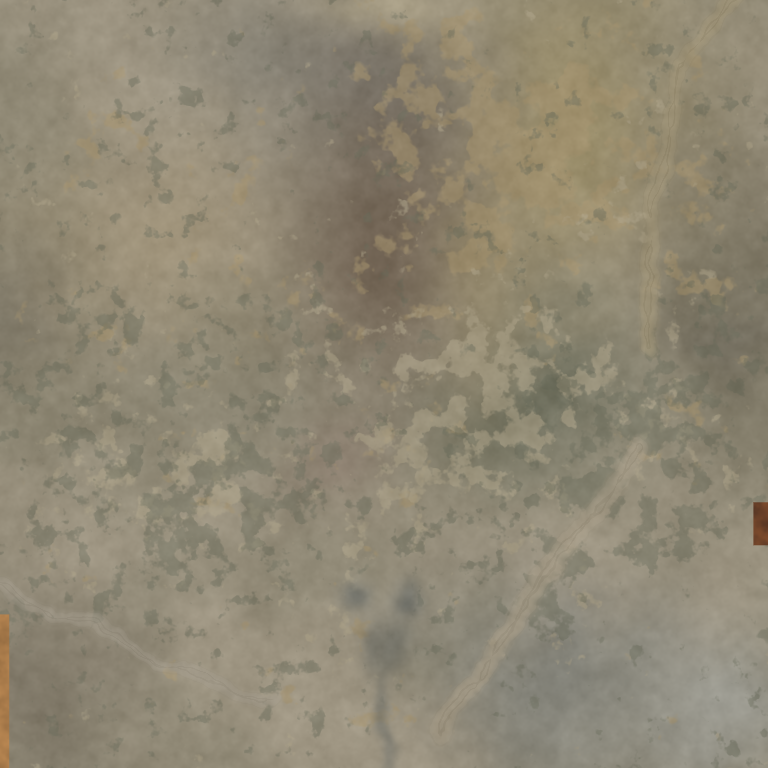
This texture is drawn by a Shadertoy shader. Its source:

```glsl
// Weathered plaster wall with soft stains, flaking paint and pale repaired cracks.

float hash(vec2 p) {
    vec3 q = fract(vec3(p.xyx) * 0.1031);
    q += dot(q, q.yzx + 33.33);
    return fract((q.x + q.y) * q.z);
}

float noise(vec2 p) {
    vec2 i = floor(p), f = fract(p);
    f = f * f * (3.0 - 2.0 * f);
    return mix(mix(hash(i), hash(i + vec2(1, 0)), f.x),
               mix(hash(i + vec2(0, 1)), hash(i + vec2(1, 1)), f.x), f.y);
}

float fbm(vec2 p, int octaves) {
    float sum = 0.0, amp = 0.5, total = 0.0;
    for (int i = 0; i < octaves; i++) {
        sum += amp * noise(p);
        total += amp;
        amp *= 0.55;
        p = mat2(1.6, 1.2, -1.2, 1.6) * p + 17.3;
    }
    return sum / total;
}

// Soft elliptical weight, 1 at the centre
float blob(vec2 p, vec2 centre, vec2 radius) {
    vec2 d = (p - centre) / radius;
    return exp(-dot(d, d));
}

vec3 stain(vec3 base, vec2 p, vec2 centre, vec2 radius, vec3 tint, float amount) {
    return mix(base, tint, amount * blob(p, centre, radius));
}

// Ragged flakes; coverage lowers the threshold
float flakes(vec2 p, float scale, float coverage) {
    float n = fbm(p * scale, 4) * 0.75 + fbm(p * scale * 0.22 + 41.0, 3) * 0.25;
    return smoothstep(0.0, 0.09, n - 0.70 + 0.24 * coverage);
}

float segmentDistance(vec2 p, vec2 a, vec2 b) {
    vec2 ab = b - a;
    return length(p - a - ab * clamp(dot(p - a, ab) / dot(ab, ab), 0.0, 1.0));
}

float pathDistance(vec2 p, vec2 path[5]) {
    float d = 1.0;
    for (int i = 0; i < 4; i++) d = min(d, segmentDistance(p, path[i], path[i + 1]));
    return d;
}

// Pale filler band with fine darker lines running along it
vec3 crack(vec3 base, vec2 p, vec2 path[5], float width, vec3 filler, float amount) {
    float d = pathDistance(p, path) + (fbm(p * 45.0, 3) - 0.5) * width * 0.8;
    float band = 1.0 - smoothstep(width * 0.35, width * 1.25, d);
    float lines = smoothstep(0.55, 0.95, sin(d / width * 9.0)) * band;
    return mix(base, filler, band * amount) - 0.035 * lines * amount;
}

float box(vec2 p, vec2 centre, vec2 halfSize) {
    vec2 d = abs(p - centre) - halfSize;
    return 1.0 - smoothstep(-0.001, 0.001, max(d.x, d.y));
}

void mainImage(out vec4 fragColor, in vec2 fragCoord) {
    vec2 uv = fragCoord / iResolution.xy;
    vec2 warp = vec2(fbm(uv * 6.0, 4), fbm(uv * 6.0 + 53.0, 4)) - 0.5;
    vec2 p = uv + warp * 0.13;
    vec2 jagged = uv + (vec2(fbm(uv * 14.0 + 7.0, 3), fbm(uv * 14.0 + 29.0, 3)) - 0.5) * 0.035;

    vec3 paleCream = vec3(0.67, 0.63, 0.53);
    vec3 ochre = vec3(0.64, 0.57, 0.43);
    vec3 greenGrey = vec3(0.41, 0.42, 0.355);
    vec3 darkGrey = vec3(0.44, 0.42, 0.37);
    vec3 blueGrey = vec3(0.50, 0.505, 0.48);

    // Broad plaster tones
    vec3 col = mix(vec3(0.545, 0.52, 0.445), vec3(0.625, 0.59, 0.515), smoothstep(0.3, 0.7, fbm(uv * 4.0 + 9.0, 5)));
    col = stain(col, p, vec2(0.20, 0.68), vec2(0.20, 0.16), vec3(0.62, 0.565, 0.455), 0.65);
    col = stain(col, p, vec2(0.74, 0.82), vec2(0.17, 0.24), vec3(0.60, 0.55, 0.40), 0.85);
    col = stain(col, p, vec2(0.70, 0.49), vec2(0.17, 0.10), greenGrey, 0.85);
    col = stain(col, p, vec2(0.96, 0.65), vec2(0.10, 0.20), vec3(0.48, 0.455, 0.385), 0.75);
    col = stain(col, p, vec2(0.95, 0.56), vec2(0.07, 0.05), darkGrey, 0.6);
    col = stain(col, p, vec2(0.01, 0.60), vec2(0.06, 0.08), darkGrey, 0.5);
    col = stain(col, p, vec2(0.30, 0.48), vec2(0.20, 0.10), vec3(0.54, 0.52, 0.45), 0.6);
    col = stain(col, p, vec2(0.05, 0.08), vec2(0.12, 0.14), vec3(0.49, 0.46, 0.40), 0.75);
    col = stain(col, p, vec2(0.73, 0.13), vec2(0.14, 0.12), blueGrey, 0.75);
    col = stain(col, p, vec2(0.94, 0.06), vec2(0.15, 0.11), vec3(0.62, 0.62, 0.59), 0.8);
    col = stain(col, p, vec2(0.35, 0.93), vec2(0.13, 0.12), vec3(0.55, 0.535, 0.49), 0.65);

    // Smoky brown stain and its yellowish fringe
    vec2 soft = uv + warp * 0.05;
    col = stain(col, soft, vec2(0.62, 0.66), vec2(0.06, 0.16), vec3(0.60, 0.55, 0.42), 0.6);
    col = stain(col, soft, vec2(0.49, 0.88), vec2(0.12, 0.16), vec3(0.44, 0.42, 0.385), 0.8);
    col = stain(col, soft, vec2(0.50, 0.68), vec2(0.10, 0.17), vec3(0.43, 0.375, 0.315), 0.9);
    col = stain(col, p, vec2(0.44, 0.40), vec2(0.06, 0.07), vec3(0.53, 0.46, 0.41), 0.5);
    col = stain(col, p, vec2(0.53, 1.01), vec2(0.10, 0.035), paleCream, 0.9);

    // Flaking paint: ochre, cream and dark specks
    float ochreArea = blob(uv, vec2(0.72, 0.81), vec2(0.22, 0.20)) + 0.3 * blob(uv, vec2(0.45, 0.62), vec2(0.3, 0.3));
    float creamArea = blob(uv, vec2(0.66, 0.48), vec2(0.17, 0.18)) + 0.7 * blob(uv, vec2(0.25, 0.38), vec2(0.25, 0.16));
    float darkArea = blob(uv, vec2(0.20, 0.40), vec2(0.25, 0.25)) + 0.9 * blob(uv, vec2(0.82, 0.40), vec2(0.22, 0.22));
    col = mix(col, ochre, 0.60 * flakes(uv + 3.0, 32.0, ochreArea));
    col = mix(col, paleCream, 0.60 * flakes(uv + 5.0, 42.0, creamArea));
    col = mix(col, greenGrey, 0.45 * flakes(uv + 8.0, 46.0, 0.25 + 0.65 * darkArea));

    // Repaired cracks
    vec2 upper[5] = vec2[5](vec2(0.955, 1.01), vec2(0.89, 0.92), vec2(0.87, 0.82), vec2(0.843, 0.73), vec2(0.852, 0.55));
    vec2 lower[5] = vec2[5](vec2(0.835, 0.41), vec2(0.77, 0.32), vec2(0.70, 0.24), vec2(0.64, 0.15), vec2(0.57, 0.04));
    vec2 left[5] = vec2[5](vec2(-0.01, 0.25), vec2(0.06, 0.20), vec2(0.13, 0.185), vec2(0.20, 0.14), vec2(0.36, 0.09));
    col = crack(col, jagged, upper, 0.013, vec3(0.62, 0.575, 0.465), 0.75);
    col = crack(col, jagged, lower, 0.016, vec3(0.63, 0.59, 0.51), 0.75);
    col = crack(col, jagged, left, 0.010, vec3(0.63, 0.60, 0.54), 0.6);

    // Bluish damp marks running into a drip
    vec3 damp = vec3(0.40, 0.41, 0.39);
    for (float side = -1.0; side <= 1.0; side += 2.0) {
        col = stain(col, jagged, vec2(0.493 + side * 0.033, 0.225), vec2(0.018, 0.020), damp, 0.75);
        col = stain(col, jagged, vec2(0.503 + side * 0.014, 0.165), vec2(0.018, 0.038), damp, 0.5);
    }
    col = stain(col, jagged, vec2(0.506, 0.05), vec2(0.010, 0.08), damp, 0.5);

    // Fine grain, wooden post and rusty plate
    col += (fbm(uv * 75.0, 3) - 0.5) * 0.065 + (fbm(uv * 18.0 + 61.0, 4) - 0.5) * 0.07;
    float rust = fbm(uv * 60.0, 3);
    col = mix(col, vec3(0.66, 0.48, 0.29) * (0.85 + 0.3 * rust), box(uv, vec2(0.0, 0.09), vec2(0.012, 0.11)));
    col = mix(col, mix(vec3(0.28, 0.18, 0.13), vec3(0.52, 0.31, 0.18), rust), box(uv, vec2(0.995, 0.318), vec2(0.014, 0.028)));
    fragColor = vec4(clamp(col, 0.0, 1.0), 1.0);
}
```
